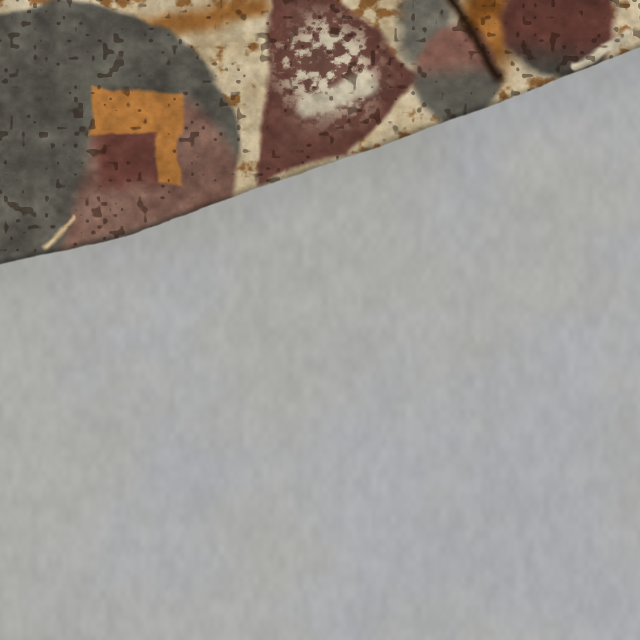
Give the GLSL for this texture, as a WebGL 1 fragment shader.

```glsl
precision highp float;
uniform vec2 u_resolution;

const vec3 PAPER = vec3(0.668, 0.670, 0.655);
const vec3 PAPER_COOL = vec3(0.665, 0.670, 0.685);
const vec3 CREAM = vec3(0.76, 0.67, 0.51);
const vec3 PALE = vec3(0.74, 0.70, 0.61);
const vec3 OCHRE = vec3(0.67, 0.45, 0.23);
const vec3 RUST = vec3(0.47, 0.29, 0.12);
const vec3 SLATE = vec3(0.33, 0.32, 0.29);
const vec3 PLUM = vec3(0.44, 0.31, 0.27);
const vec3 MAROON = vec3(0.36, 0.22, 0.19);
const vec3 CRACK = vec3(0.13, 0.08, 0.05);
const float SOFT = 0.004;
const float WOBBLE = 0.022;
const float GRAIN = 0.30;
const float PAPER_GRAIN = 0.055;

float hash(vec2 p) {
  return fract(sin(dot(p, vec2(127.1, 311.7))) * 43758.5453);
}

float noise(vec2 p) {
  vec2 i = floor(p), f = fract(p);
  f = f * f * (3.0 - 2.0 * f);
  return mix(mix(hash(i), hash(i + vec2(1, 0)), f.x),
             mix(hash(i + vec2(0, 1)), hash(i + vec2(1, 1)), f.x), f.y);
}

float fbm(vec2 p) {
  float sum = 0.0, amp = 0.5;
  for (int i = 0; i < 4; i++) {
    sum += amp * noise(p);
    p = p * 2.03 + 17.3;
    amp *= 0.5;
  }
  return sum / 0.9375;
}

float ellipse(vec2 p, vec2 c, vec2 r) {
  return (length((p - c) / r) - 1.0) * min(r.x, r.y);
}

float capsule(vec2 p, vec2 a, vec2 b, float r) {
  vec2 d = b - a;
  return length(p - a - d * clamp(dot(p - a, d) / dot(d, d), 0.0, 1.0)) - r;
}

float box(vec2 p, vec2 lo, vec2 hi) {
  vec2 d = abs(p - 0.5 * (lo + hi)) - 0.5 * (hi - lo);
  return max(d.x, d.y);
}

// Signed distance to the line a-b, negative on its left
float side(vec2 p, vec2 a, vec2 b) {
  vec2 d = normalize(b - a);
  return dot(p - a, vec2(d.y, -d.x));
}

// Convex quad, corners counter-clockwise
float quad(vec2 p, vec2 a, vec2 b, vec2 c, vec2 d) {
  return max(max(side(p, a, b), side(p, b, c)), max(side(p, c, d), side(p, d, a)));
}

vec3 paint(vec3 base, vec3 ink, float d, float soft) {
  return mix(base, ink, 1.0 - smoothstep(-soft, soft, d));
}

float rimHeight(float x) {
  float dip = (x - 0.2) / 0.12;
  return 0.587 + 0.269 * x + 0.072 * x * x - 0.011 * exp(-dip * dip);
}

vec3 paper(vec2 p) {
  float cool = fbm(p * 7.0) - 0.5 + 0.35 * (p.x - p.y);
  vec3 col = mix(PAPER, PAPER_COOL, smoothstep(-0.2, 0.4, cool));
  float grain = 0.6 * noise(p * vec2(75.0, 42.0)) + 0.4 * noise(p * vec2(130.0, 85.0));
  return col + PAPER_GRAIN * (grain - 0.5) + 0.03 * (fbm(p * 12.0 + 5.0) - 0.5);
}

vec3 stones(vec2 uv) {
  vec2 p = uv + WOBBLE * (vec2(fbm(uv * 22.0), fbm(uv * 22.0 + 40.0)) - 0.5);
  float blotch = fbm(uv * 28.0 + 9.0), fine = fbm(uv * 85.0);

  // Mortar and its ochre stains
  vec3 col = mix(CREAM, PALE, blotch);
  col = mix(col, RUST, 0.8 * smoothstep(0.55, 0.72, fbm(uv * 38.0 + 3.0)));
  col = paint(col, OCHRE * 0.85, capsule(p, vec2(0.23, 0.955), vec2(0.40, 0.99), 0.018), 0.015);
  col = paint(col, RUST, ellipse(p, vec2(0.765, 0.96), vec2(0.04, 0.08)), 0.02);
  col = paint(col, OCHRE, ellipse(p, vec2(0.775, 0.95), vec2(0.02, 0.025)), 0.015);

  // Large slate stone with a plum flank and flaked ochre
  float big = ellipse(p, vec2(0.11, 0.75), vec2(0.265, 0.245));
  vec3 face = SLATE * (0.85 + 0.35 * blotch);
  float flank = quad(p, vec2(0.09, 0.60), vec2(0.42, 0.70), vec2(0.285, 0.855), vec2(0.15, 0.79));
  face = paint(face, mix(PLUM, PALE, 0.25 * blotch), flank, 0.015);
  face = paint(face, MAROON * 1.1, box(p, vec2(0.155, 0.71), vec2(0.25, 0.80)), 0.014);
  float flake = min(box(p, vec2(0.14, 0.79), vec2(0.285, 0.859)),
                    box(p, vec2(0.245, 0.715), vec2(0.282, 0.84)));
  face = paint(face, OCHRE, flake, SOFT);
  col = paint(col, face, big, 0.006);
  col = paint(col, CREAM, capsule(p, vec2(0.07, 0.612), vec2(0.115, 0.66), 0.004), SOFT);

  // Middle plum stone with pale worn patches
  float mid = quad(p, vec2(0.405, 0.715), vec2(0.54, 0.76), vec2(0.66, 0.88), vec2(0.43, 1.1));
  face = mix(PLUM, MAROON, 0.7 * smoothstep(0.08, 0.0, abs(mid)));
  float worn = ellipse(p, vec2(0.51, 0.895), vec2(0.085, 0.085));
  face = mix(face, PALE, smoothstep(0.03, -0.05, worn) * smoothstep(0.40, 0.62, fine));
  face = paint(face, PALE, capsule(p, vec2(0.478, 0.835), vec2(0.57, 0.870), 0.018), 0.008);
  col = paint(col, face, mid, 0.006);

  // Small stones beside the crack
  col = paint(col, SLATE * 1.25, ellipse(p, vec2(0.665, 0.965), vec2(0.045, 0.065)), 0.015);
  face = mix(SLATE * 1.1, PLUM * 1.15, smoothstep(0.87, 0.91, p.y));
  col = paint(col, face, ellipse(p, vec2(0.715, 0.88), vec2(0.066, 0.078)), 0.008);

  // Maroon stone, darker toward its foot
  face = mix(SLATE * 0.8, MAROON, smoothstep(0.88, 0.95, p.y));
  col = paint(col, face, ellipse(p, vec2(0.875, 0.96), vec2(0.09, 0.083)), 0.008);
  col = paint(col, CRACK, capsule(p, vec2(0.705, 1.01), vec2(0.778, 0.88), 0.008), 0.011);
  col = paint(col, PALE, capsule(p, vec2(0.90, 0.898), vec2(0.985, 0.945), 0.007), SOFT);

  // Surface grain and pits
  col *= 1.0 + GRAIN * (fine - 0.5) + GRAIN * (blotch - 0.5);
  return mix(col, CRACK, 0.45 * smoothstep(0.68, 0.82, noise(uv * 110.0) * (0.6 + 0.6 * blotch)));
}

void main() {
  vec2 uv = gl_FragCoord.xy / u_resolution;
  float rim = uv.y - rimHeight(uv.x) - 0.005 * (fbm(uv * 30.0) - 0.5);
  vec3 wall = stones(uv) * mix(0.72, 1.0, smoothstep(0.0, 0.012, rim));
  vec3 ground = paper(uv) * (1.0 - 0.05 * smoothstep(-0.10, 0.0, rim));
  gl_FragColor = vec4(mix(ground, wall, smoothstep(-0.002, 0.002, rim)), 1.0);
}
```
